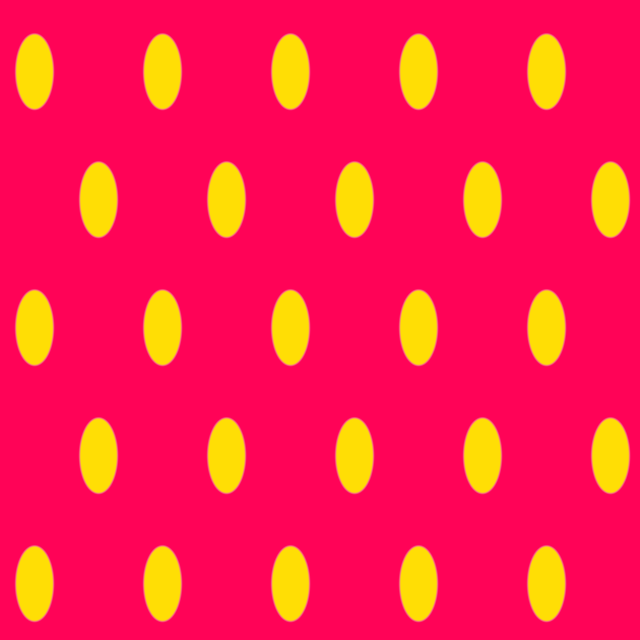
Write a three.js fragment shader that draws this pattern.

```glsl
// Staggered rows of upright yellow ovals on a hot pink ground, five across and five down.
varying vec2 vUv;

const vec3 PINK = vec3(1.0, 0.01, 0.34);
const vec3 YELLOW = vec3(1.0, 0.87, 0.02);
const vec3 RIM_TINT = vec3(-0.02, 0.0, 0.25);

const float REPEATS = 5.0;
const vec2 FIRST_CENTER = vec2(0.054, 0.088);
const vec2 OVAL_RADII = vec2(0.0296, 0.059);
const float EDGE_WIDTH = 0.005;

// Position relative to the nearest oval center; odd rows shift by half a cell.
vec2 staggeredCell(vec2 p, vec2 firstCenter, float repeats) {
  vec2 grid = (p - firstCenter) * repeats + 0.5;
  grid.x -= 0.5 * mod(floor(grid.y), 2.0);
  return (fract(grid) - 0.5) / repeats;
}

// Approximate signed distance to an axis-aligned ellipse.
float ellipseDistance(vec2 p, vec2 radii) {
  float scaled = length(p / radii);
  float slope = length(p / (radii * radii));
  return scaled * (scaled - 1.0) / max(slope, 0.001);
}

// Soft coverage: 1 inside the shape, 0 outside.
float coverage(float distance, float width) {
  return 1.0 - smoothstep(-0.5 * width, 0.5 * width, distance);
}

// Blend of ground and fill, with a pale tint along the soft rim.
vec3 rimBlend(vec3 ground, vec3 fill, vec3 tint, float amount) {
  float rim = 4.0 * amount * (1.0 - amount);
  return mix(ground, fill, amount) + tint * rim;
}

void main() {
  vec2 cell = staggeredCell(vUv, FIRST_CENTER, REPEATS);
  float oval = coverage(ellipseDistance(cell, OVAL_RADII), EDGE_WIDTH);
  gl_FragColor = vec4(rimBlend(PINK, YELLOW, RIM_TINT, oval), 1.0);
}
```
